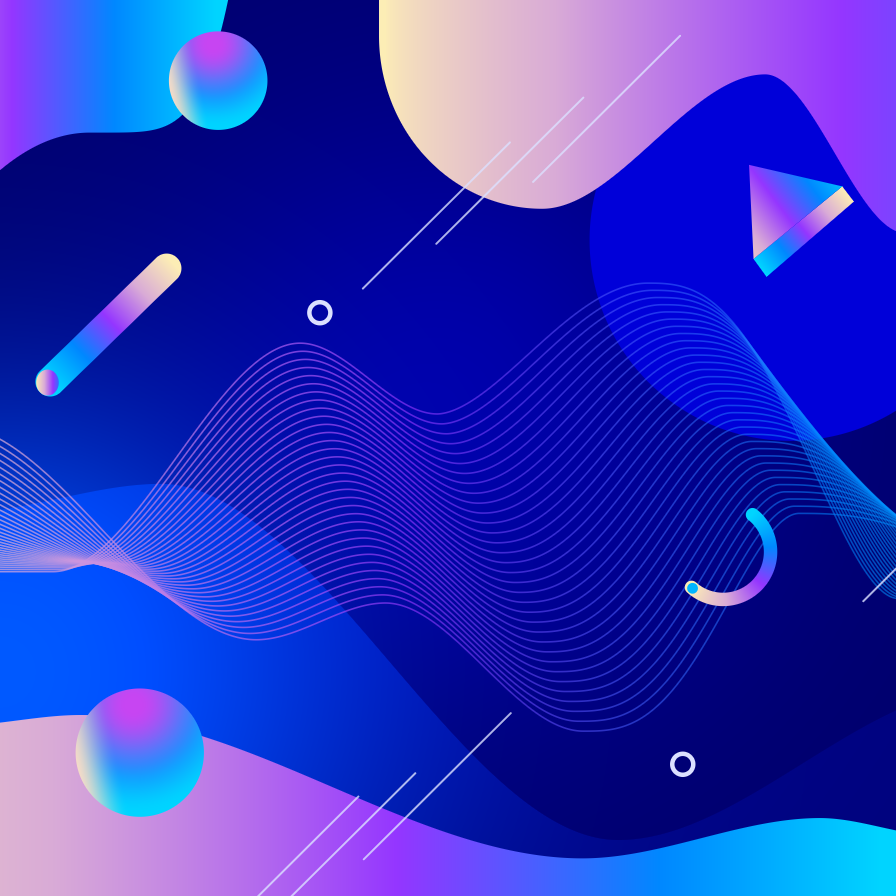
Give the GLSL for this background, as a Shadertoy shader.

```glsl
// Abstract backdrop: glowing blue field, pastel gradient blobs, a ribbon of
// thin wave lines and small floating ornaments. Shapes are distance functions
// or eased height curves, all coloured from one cream-to-cyan ramp.
#define WAVE_LINES 33
#define WAVE_HALF_WIDTH 0.0009
#define WAVE_OPACITY 0.72
#define STREAK_HALF_WIDTH 0.0011
#define STREAK_SPAN vec2(0.164, 0.163)
#define NAVY vec3(0.0, 0.0, 0.42)
#define ROYAL vec3(0.0, 0.0, 0.67)
#define AZURE vec3(0.0, 0.34, 1.0)
#define DISC_BLUE vec3(0.0, 0.0, 0.85)
#define ORNAMENT_WHITE vec3(0.86, 0.88, 1.0)

// Wave turning points: xy for the first line, zw for the last
const vec4 TURNS[6] = vec4[6](
    vec4(-0.26, 0.362, -0.052, 0.525), vec4(0.059, 0.362, 0.286, 0.286),
    vec4(0.335, 0.617, 0.430, 0.327), vec4(0.488, 0.538, 0.651, 0.184),
    vec4(0.723, 0.684, 0.892, 0.427), vec4(1.003, 0.332, 1.120, 0.375));

// Upper ends of the diagonal streaks
const vec2 STREAKS[7] = vec2[7](
    vec2(0.569, 0.841), vec2(0.651, 0.891), vec2(0.759, 0.960),
    vec2(0.570, 0.204), vec2(0.4635, 0.137), vec2(0.400, 0.111),
    vec2(1.1275, 0.492));

// Smooth coverage of the region where d is negative
float cover(float d) {
    float w = length(vec2(dFdx(d), dFdy(d)));
    return clamp(0.5 - d / max(w, 1e-6), 0.0, 1.0);
}

// Cream, pink, violet, blue, cyan
vec3 ramp(float t) {
    t = clamp(t, 0.0, 1.0) * 4.0;
    vec3 c = mix(vec3(0.99, 0.93, 0.71), vec3(0.85, 0.67, 0.84), clamp(t, 0.0, 1.0));
    c = mix(c, vec3(0.58, 0.21, 1.0), clamp(t - 1.0, 0.0, 1.0));
    c = mix(c, vec3(0.0, 0.53, 1.0), clamp(t - 2.0, 0.0, 1.0));
    return mix(c, vec3(0.0, 0.83, 1.0), clamp(t - 3.0, 0.0, 1.0));
}

float segment(vec2 p, vec2 a, vec2 b) {
    vec2 ab = b - a;
    return length(p - a - ab * clamp(dot(p - a, ab) / dot(ab, ab), 0.0, 1.0));
}

// Signed distance to a line, positive on its left
float side(vec2 p, vec2 a, vec2 b) {
    vec2 e = normalize(b - a), q = p - a;
    return e.x * q.y - e.y * q.x;
}

// Height of wave line u (0 to 1), easing between its turning points
float waveHeight(float x, float u) {
    vec2 last = mix(TURNS[0].xy, TURNS[0].zw, u);
    float y = last.y;
    for (int i = 1; i < 6; i++) {
        vec2 turn = mix(TURNS[i].xy, TURNS[i].zw, u);
        if (i == 1) turn.y += 0.154 * u * (1.0 - u);
        float skew = i == 4 ? mix(0.9, 1.45, u) : (i == 5 ? 1.4 : 1.0);
        float t = pow(clamp((x - last.x) / (turn.x - last.x), 0.0, 1.0), skew);
        y += (turn.y - last.y) * t * t * (3.0 - 2.0 * t);
        last = turn;
    }
    return y;
}

void paintBall(inout vec3 col, vec2 p, vec2 centre, float radius) {
    vec2 n = (p - centre) / radius;
    float glow = length(n - vec2(-0.1, 0.75));
    vec3 c = mix(vec3(0.78, 0.27, 0.95), vec3(0.08, 0.58, 1.0), smoothstep(0.1, 1.25, glow));
    c = mix(c, vec3(0.0, 0.83, 1.0), smoothstep(0.9, 1.7, glow));
    c = mix(c, vec3(0.97, 0.86, 0.78), smoothstep(0.35, 1.05, dot(n, vec2(-0.98, -0.2))));
    col = mix(col, c, cover(length(n) - 1.0));
}

void mainImage(out vec4 fragColor, in vec2 fragCoord) {
    vec2 p = fragCoord / iResolution.xy;
    float x = p.x, y = p.y;

    // Blue field with a hill and a large disc
    float hillTop = 0.427 + 0.033 * smoothstep(-0.05, 0.18, x)
        - 0.3975 * smoothstep(0.18, 0.69, x) + 0.17 * smoothstep(0.69, 1.1, x);
    float hill = cover(y - hillTop);
    vec2 toCentre = p - vec2(0.5, 0.55), toGlow = p - vec2(0.0, 0.25);
    vec3 col = mix(NAVY, ROYAL, exp(-8.0 * dot(toCentre, toCentre)));
    col = mix(col, AZURE, exp(-mix(11.0, 5.5, hill) * dot(toGlow, toGlow)));
    col += hill * vec3(0.0, 0.01, 0.07);
    col = mix(col, DISC_BLUE, cover(length(p - vec2(0.882, 0.732)) - 0.224));

    // Three gradient blobs
    float floorTop = 0.19 + 0.012 * smoothstep(-0.05, 0.09, x)
        - 0.16 * smoothstep(0.09, 0.65, x) + 0.045 * smoothstep(0.65, 0.915, x)
        - 0.02 * smoothstep(0.915, 1.05, x);
    col = mix(col, ramp(0.22 + 0.5 * x + 0.3 * x * x), cover(y - floorTop));
    float cornerEdge = 0.852 - 0.042 * pow(max(0.1 - x, 0.0) / 0.1, 2.0)
        + 0.15 * pow(max(x - 0.1, 0.0) / 0.155, 5.0);
    col = mix(col, ramp(0.47 + 2.2 * x), cover(cornerEdge - y));
    float bayEdge = 0.767 + 0.15 * smoothstep(0.605, 0.854, x) - 0.177 * smoothstep(0.854, 1.01, x);
    vec2 lobe = vec2((x - 0.605) / 0.182, min(y - 0.96, 0.0) / 0.193);
    float cloud = x < 0.605 ? 0.193 * (length(lobe) - 1.0) : bayEdge - y;
    col = mix(col, ramp(0.5 * pow(max(x - 0.43, 0.0) / 0.51, 0.7)), cover(cloud));

    // Ribbon of wave lines
    float pixel = 1.0 / iResolution.y;
    vec3 waveColor = ramp(0.25 + 0.54 * x);
    for (int i = 0; i < WAVE_LINES; i++) {
        float d = y - waveHeight(x, float(i) / float(WAVE_LINES - 1));
        d = abs(d) / length(vec2(dFdx(d), dFdy(d))) * pixel;
        float ink = clamp((WAVE_HALF_WIDTH - d) / pixel + 0.5, 0.0, 1.0);
        col = mix(col, waveColor, ink * WAVE_OPACITY * mix(1.0, 0.75, smoothstep(0.3, 0.6, x)));
    }

    // Balls and capsule
    paintBall(col, p, vec2(0.2435, 0.910), 0.055);
    paintBall(col, p, vec2(0.156, 0.160), 0.0716);
    vec2 capTop = vec2(0.186, 0.7005), capEnd = vec2(0.056, 0.574), axis = capEnd - capTop;
    float along = dot(p - capTop, axis) / dot(axis, axis);
    col = mix(col, ramp(0.05 + 0.95 * along), cover(segment(p, capTop, capEnd) - 0.0165));
    col = mix(col, ramp((x - 0.04) * 26.0), cover(length((p - vec2(0.053, 0.573)) * vec2(1.15, 1.0)) - 0.0145));

    // Prism: triangular face and its lower side
    vec2 a = vec2(0.836, 0.816), b = vec2(0.940, 0.792), c = vec2(0.841, 0.711);
    vec2 e = vec2(0.953, 0.775), f = vec2(0.8555, 0.691);
    float face = max(side(p, a, b), max(side(p, b, c), side(p, c, a)));
    float flank = max(max(side(p, c, b), side(p, b, e)), max(side(p, e, f), side(p, f, c)));
    col = mix(col, ramp(1.0 - dot(p - c, b - c) / dot(b - c, b - c)), cover(flank));
    col = mix(col, ramp(0.15 + 6.0 * dot(p - c, vec2(0.8, 0.6))), cover(face));

    // Open arc
    vec2 q = p - vec2(0.807, 0.384);
    q = vec2(dot(q, vec2(0.766, -0.643)), dot(q, vec2(0.643, 0.766)));
    float angle = clamp(atan(q.y, q.x), -1.6, 1.6);
    col = mix(col, ramp(0.5 + angle / 3.2), cover(length(q - 0.053 * vec2(cos(angle), sin(angle))) - 0.0075));
    col = mix(col, ramp(0.9), cover(length(q - vec2(0.0, -0.053)) - 0.006));

    // Streaks and rings
    for (int i = 0; i < 7; i++) {
        float d = segment(p, STREAKS[i], STREAKS[i] - STREAK_SPAN) - STREAK_HALF_WIDTH;
        col = mix(col, ORNAMENT_WHITE, 0.8 * clamp(0.5 - d / pixel, 0.0, 1.0));
    }
    float ring = min(length(p - vec2(0.357, 0.651)), length(p - vec2(0.762, 0.147)));
    col = mix(col, ORNAMENT_WHITE, cover(abs(ring - 0.0117) - 0.0025));
    fragColor = vec4(col, 1.0);
}
```
